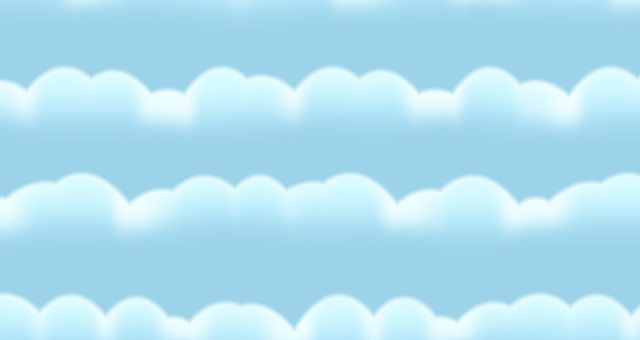
Give the GLSL for this pattern, as a Shadertoy shader.

```glsl
// Bands of soft clouds over a pale blue sky. Each band's crest is the upper
// envelope of parabolic puffs repeated along x; below the crest the colour
// fades to sky, staying whiter where puffs meet. Layered sines vary the fade.

const vec3 SKY   = vec3(0.610, 0.826, 0.912);
const vec3 HAZE  = vec3(0.700, 0.900, 0.975);
const vec3 BODY  = vec3(0.820, 0.975, 1.000);
const vec3 WHITE = vec3(0.940, 0.995, 1.000);

const float TILE = 0.788;        // repeat length, in canvas heights
const float EDGE_SOFTNESS = 0.011;
const float RIM_WIDTH = 0.022;
const float BLEND = 40.0;        // sharpness of the smoothed envelope
const int ROWS = 4;
const int PUFFS_PER_TILE = 5;

// Per band, top to bottom: crest height, sideways shift, puff set.
const vec3 BAND[ROWS] = vec3[ROWS](
    vec3(1.143, -0.150, 1.0), vec3(0.803, 0.0, 0.0),
    vec3(0.490, 0.0, 1.0), vec3(0.138, 0.0, 2.0));

// One tile per set; each puff: centre, drop below crest, curvature.
const vec3 PUFF[15] = vec3[15](
    vec3(0.190, 0.000, 5.4), vec3(0.333, 0.010, 5.4), vec3(0.493, 0.066, 4.5),
    vec3(0.653, 0.000, 6.3), vec3(0.768, 0.025, 4.5),
    vec3(0.135, 0.025, 3.5), vec3(0.241, 0.000, 4.5), vec3(0.480, 0.047, 4.0),
    vec3(0.603, 0.007, 4.6), vec3(0.764, 0.005, 7.0),
    vec3(0.209, 0.005, 5.8), vec3(0.401, 0.012, 6.5), vec3(0.505, 0.069, 5.5),
    vec3(0.665, 0.027, 4.8), vec3(0.739, 0.032, 4.6));

// Per set: shift and extra drop of the last puff in odd tiles, late tile shift.
const vec3 VARIATION[3] = vec3[3](
    vec3(0.020, 0.015, 0.030), vec3(0.025, 0.066, 0.030), vec3(0.060, -0.030, -0.030));

// Returns crest offset, smoothed crest offset and slope at x.
vec3 crestProfile(float x, int set) {
    float crest = -10.0, slope = 0.0, sum = 0.0;
    int lastTile = int(ceil(x / TILE)) + 1;
    for (int tile = lastTile - 3; tile <= lastTile; tile++) {
        for (int i = 0; i < PUFFS_PER_TILE; i++) {
            vec3 puff = PUFF[set * PUFFS_PER_TILE + i];
            bool altered = i == PUFFS_PER_TILE - 1 && (tile & 1) == 1;
            if (altered) puff.xy += VARIATION[set].xy;
            if (tile >= 2) puff.x += VARIATION[set].z;
            float dx = x - float(tile) * TILE - puff.x;
            float top = -puff.y - puff.z * dx * dx;
            if (top > crest) {
                crest = top;
                slope = -2.0 * puff.z * dx;
            }
            sum += exp(BLEND * top);
        }
    }
    return vec3(crest, log(sum) / BLEND, slope);
}

float fadeOut(float start, float end, float depth) {
    return 1.0 - smoothstep(start, end, depth);
}

// Shades a band by depth below its crest line and distance inside its edge.
vec3 cloudColour(float depth, float inside, float valley) {
    vec3 colour = mix(SKY, HAZE, fadeOut(0.09, 0.24, depth));
    colour = mix(colour, BODY, fadeOut(0.03, 0.17, depth));
    colour = mix(colour, WHITE, 0.95 * valley * fadeOut(0.09, 0.20, depth));
    float rim = exp(-max(inside, 0.0) / RIM_WIDTH);
    return mix(colour, WHITE, 0.9 * rim);
}

void mainImage(out vec4 fragColor, in vec2 fragCoord) {
    vec2 p = fragCoord / iResolution.y;
    float pixel = 1.0 / iResolution.y;
    float soft = max(EDGE_SOFTNESS, pixel);
    vec3 colour = SKY;

    // Lower bands lie in front of higher ones.
    for (int row = 0; row < ROWS; row++) {
        vec3 band = BAND[row];
        float x = p.x - band.y;
        vec3 profile = crestProfile(x, int(band.z));
        float inside = (band.x + profile.x - p.y) * inversesqrt(1.0 + profile.z * profile.z);

        // Uneven lower edge of the glow.
        float phase = float(row) * 2.1;
        float ripple = 0.010 * sin(5.0 * x + phase) + 0.006 * sin(13.0 * x - 1.7 * phase);
        float depth = band.x - p.y + ripple;
        float valley = smoothstep(0.015, 0.065, -profile.y);

        float cover = smoothstep(-soft, soft, inside);
        colour = mix(colour, cloudColour(depth, inside, valley), cover);
    }
    fragColor = vec4(colour, 1.0);
}
```
